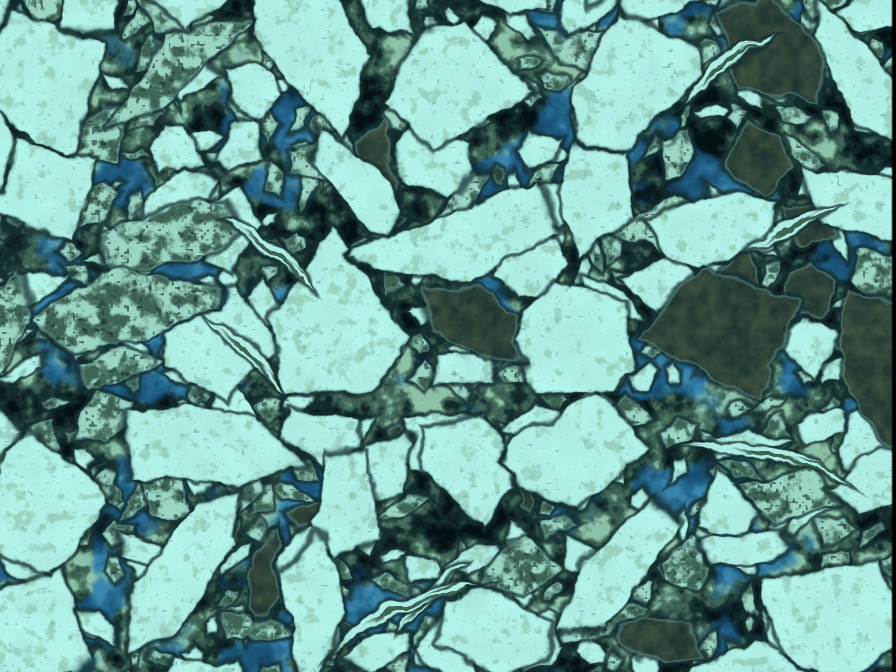
A Shadertoy shader for this texture:

```glsl
// Thin section of sandstone: pale angular grains of three sizes lie in a dark,
// mottled matrix with blue pores. Grains are random convex polygons, one per
// grid cell, with rough edges; a few splintery laths lie on top.

const vec3 PALE  = vec3(0.68, 0.93, 0.895);
const vec3 SAGE  = vec3(0.55, 0.76, 0.66);
const vec3 MID   = vec3(0.41, 0.62, 0.60);
const vec3 OLIVE = vec3(0.24, 0.39, 0.33);
const vec3 DARK  = vec3(0.08, 0.18, 0.18);
const vec3 BLACK = vec3(0.02, 0.07, 0.08);
const vec3 PORE  = vec3(0.13, 0.42, 0.62);
const vec3 BROWN = vec3(0.20, 0.25, 0.19);

const float BIG_CELL = 0.20;     // grid sizes, in canvas heights
const float MEDIUM_CELL = 0.105;
const float SMALL_CELL = 0.047;
const float ROUGHNESS = 0.011;   // raggedness of grain edges
const float RIM = 0.006;         // dark halo around grains
const float SOFTNESS = 0.0035;   // edge blur
const int LATHS = 7;

float hash(vec2 p) {
    vec3 q = fract(vec3(p.xyx) * 0.1031);
    q += dot(q, q.yzx + 33.33);
    return fract((q.x + q.y) * q.z);
}

float noise(vec2 p) {
    vec2 i = floor(p), f = fract(p);
    f = f * f * (3.0 - 2.0 * f);
    return mix(mix(hash(i), hash(i + vec2(1, 0)), f.x),
               mix(hash(i + vec2(0, 1)), hash(i + vec2(1, 1)), f.x), f.y);
}

float fbm(vec2 p) {
    float sum = 0.0, amp = 0.53;
    for (int i = 0; i < 4; i++) {
        sum += amp * noise(p);
        p = mat2(1.6, 1.2, -1.2, 1.6) * p + 7.3;
        amp *= 0.5;
    }
    return sum;
}

mat2 rotation(float a) { return mat2(cos(a), sin(a), -sin(a), cos(a)); }

// Signed distance to a random, stretched convex polygon of about unit cell size.
float polygon(vec2 p, vec2 id) {
    float sides = 4.0 + floor(3.0 * hash(id + 3.1));
    float stretch = mix(1.0, 1.75, pow(hash(id + 5.7), 1.5));
    float radius = mix(0.27, 0.50, hash(id + 8.3));
    float bound = length(p) - 1.0;
    p = rotation(6.283 * hash(id + 1.9)) * p * vec2(1.0 / stretch, stretch);
    float d = -1.0;
    for (float i = 0.0; i < sides; i++) {
        float a = 6.283 * (i + 0.5 * hash(id + 11.0 + i)) / sides;
        float reach = radius * mix(0.72, 1.12, hash(id + 23.0 + i));
        d = max(d, dot(p, vec2(cos(a), sin(a))) - reach);
    }
    return max(d / sqrt(stretch), bound);
}

// x: depth inside the nearest grain, negative outside; y: its random number.
vec2 grains(vec2 p, float cell, float seed, float density) {
    vec2 q = p / cell + seed, base = floor(q);
    float nearest = 1.0, second = 1.0, kind = 0.0;
    for (int y = -1; y <= 1; y++)
    for (int x = -1; x <= 1; x++) {
        vec2 id = base + vec2(x, y);
        if (hash(id + 41.0) > density) continue;
        vec2 centre = id + 0.2 + 0.6 * vec2(hash(id + 51.0), hash(id + 61.0));
        float d = polygon(q - centre, id);
        if (d < nearest) { second = nearest; nearest = d; kind = hash(id + 71.0); }
        else second = min(second, d);
    }
    return vec2(min(-nearest, 0.5 * (second - nearest)) * cell, kind);
}

// Lays one grain layer with its rim over the colour below.
vec3 layGrains(vec3 below, vec2 g, vec2 p, float dirt, float blur) {
    float mottle = fbm(p * 65.0), speck = noise(p * 210.0);
    vec3 clean = PALE * (0.97 + 0.08 * fbm(p * 30.0));
    clean = mix(clean, SAGE, smoothstep(0.57, 0.75, mottle) * 0.65);
    clean = mix(clean, MID, smoothstep(0.86, 0.97, speck) * 0.55);
    vec3 dirty = mix(OLIVE, mix(SAGE, PALE, 0.45), smoothstep(0.33, 0.62, mottle));
    dirty = mix(dirty, DARK, smoothstep(0.72, 0.9, speck) * 0.6);
    vec3 body = mix(clean, dirty, step(g.y, dirt));
    body = mix(body, mix(DARK, BROWN * 1.4, mottle), step(0.95, g.y));
    body = mix(MID, body, smoothstep(0.0, 0.007, g.x));
    below = mix(below, DARK, 0.75 * smoothstep(-RIM, 0.0, g.x));
    return mix(below, body, smoothstep(0.0008, 0.0008 + blur, g.x));
}

// Dark mottled cement with blue pores.
vec3 matrix(vec2 p) {
    float tone = 0.5 * fbm(p * 13.0) + 0.5 * fbm(p * 48.0 + 9.0);
    vec3 c = mix(BLACK, DARK, smoothstep(0.34, 0.46, tone));
    c = mix(c, OLIVE, smoothstep(0.45, 0.54, tone));
    c = mix(c, SAGE, smoothstep(0.54, 0.66, tone));
    float pore = smoothstep(0.52, 0.63, fbm(p * 11.0 + 31.0));
    return mix(c, PORE * (0.55 + 0.8 * tone), 0.8 * pore);
}

void mainImage(out vec4 fragColor, in vec2 fragCoord) {
    vec2 p = fragCoord / iResolution.y;
    float blur = max(SOFTNESS, 1.5 / iResolution.y);
    vec2 rough = vec2(fbm(p * 28.0), fbm(p * 28.0 + 17.0)) - 0.5;
    vec2 w = p + ROUGHNESS * 2.0 * rough;

    vec3 c = matrix(p);
    c = layGrains(c, grains(w, SMALL_CELL, 13.0, 0.62), p, 0.65, blur);
    c = layGrains(c, grains(w, MEDIUM_CELL, 37.0, 0.68), p, 0.38, blur);
    c = layGrains(c, grains(w, BIG_CELL, 83.0, 0.92), p, 0.15, blur);

    // Long fibrous laths, gently bent
    for (int i = 0; i < LATHS; i++) {
        vec2 id = vec2(i, 5 * i + 2);
        vec2 q = w - vec2(hash(id) * iResolution.x / iResolution.y, hash(id + 4.0));
        q = rotation(1.6 * (hash(id + 9.0) - 0.5)) * q;
        q.y += 1.2 * q.x * q.x;
        float halfLength = mix(0.06, 0.16, hash(id + 6.0));
        float depth = 0.011 * (1.0 - pow(abs(q.x) / halfLength, 2.0)) - abs(q.y);
        float fibre = noise(vec2(q.x * 14.0, q.y * 280.0));
        c = mix(c, DARK, 0.8 * smoothstep(-RIM, 0.0, depth));
        c = mix(c, mix(OLIVE, PALE, smoothstep(0.2, 0.6, fibre)), smoothstep(0.0, blur, depth));
    }

    // Thin black border at the right
    c *= 1.0 - smoothstep(0.994, 0.997, fragCoord.x / iResolution.x);
    fragColor = vec4(c, 1.0);
}
```
